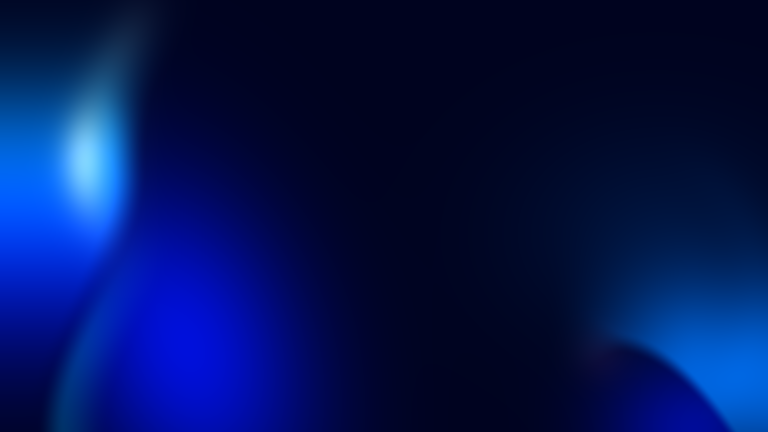
Write a WebGL 2 fragment shader that draws this background.

```glsl
#version 300 es
precision highp float;
// Soft blue light on near-black navy: a bright curved veil on the left, a round
// cobalt glow beside it and an azure fold in the lower right corner.
// Each part is a Gaussian glow, cut where needed by a smooth curved edge.

#define NAVY    vec3(0.0, 0.012, 0.12)
#define COBALT  vec3(0.0, 0.05, 0.74)
#define AZURE   vec3(0.0, 0.37, 0.73)
#define INDIGO  vec3(0.0, 0.035, 0.58)
#define TEAL    vec3(0.0, 0.055, 0.10)
#define CORE    vec3(0.47, 0.30, 0.08)
#define HAZE    vec3(0.07, 0.08, 0.07)
#define FOLD_TIP vec2(1.41, 0.21)

uniform vec2 u_resolution;
out vec4 fragColor;

// Elliptical Gaussian with the given radii
float glow(vec2 offset, vec2 radius) {
    vec2 q = offset / radius;
    return exp(-dot(q, q));
}

// Gaussian along one axis
float band(float offset, float width) {
    float q = offset / width;
    return exp(-q * q);
}

// Horizontal position of the left veil's edge at height y
float veilEdge(float y) {
    return 0.105 + 0.195 * smoothstep(0.0, 0.6, y)
                 + 0.09 * smoothstep(0.75, 1.05, y);
}

// Round cobalt glow, leaning to the upper left
vec3 cobaltGlow(vec2 p) {
    vec2 q = p - vec2(0.43, 0.20);
    q.x += 0.2 * q.y;
    return COBALT * glow(q, vec2(0.27, 0.38));
}

// Azure fold with a crisp lower edge, indigo beneath and a faint dome above
vec3 rightFold(vec2 p) {
    float run = max(p.x - FOLD_TIP.x, 0.0);
    float height = p.y - FOLD_TIP.y + 2.6 * run * run;
    float softness = 0.025 + 0.1 * (1.0 - smoothstep(1.28, 1.45, p.x));
    float above = smoothstep(-softness, softness, height);
    float lit = band(p.y - 0.12, 0.22) * smoothstep(1.26, 1.62, p.x);

    vec3 light = AZURE * lit * above;
    light += INDIGO * 0.8 * glow(p - vec2(1.60, 0.0), vec2(0.20, 0.17)) * (1.0 - above);
    light += TEAL * glow(p - vec2(1.52, 0.46), vec2(0.33, 0.25));

    // Thin brighter rim on the dome's right shoulder
    float rim = length(p - vec2(1.42, 0.32)) - 0.34;
    light += TEAL * 0.3 * band(rim, 0.06) * smoothstep(1.5, 1.75, p.x);
    light += vec3(0.05, 0.022, 0.03) * glow(p - vec2(1.39, 0.18), vec2(0.06));
    return light;
}

// Vertical blend of azure and indigo inside the left veil
vec3 veilColor(float y) {
    return NAVY + AZURE * vec3(1.0, 1.0, 0.62) * band(y - 0.62, 0.22)
                + INDIGO * band(y - 0.42, 0.28);
}

void main() {
    vec2 p = gl_FragCoord.xy / u_resolution.y;
    p.x += 0.5 * (16.0 / 9.0 - u_resolution.x / u_resolution.y);

    vec3 color = NAVY + cobaltGlow(p) + rightFold(p);

    // Left veil, softer towards the top
    float side = p.x - veilEdge(p.y);
    float softness = 0.05 + 0.07 * smoothstep(0.65, 1.0, p.y);
    float inside = 1.0 - smoothstep(-softness, softness * 0.8, side);
    color = mix(color, veilColor(p.y), inside);

    // Ribbon that continues the veil's edge downwards
    float ribbon = smoothstep(-0.02, 0.045, side) * (1.0 - smoothstep(0.03, 0.15, side));
    ribbon *= 1.0 - smoothstep(0.15, 0.5, p.y);
    color += vec3(0.0, 0.18, 0.16) * ribbon;

    // Crescent core with its halo, and the pale haze above it
    vec2 q = p - vec2(0.195, 0.63);
    q.x -= 0.8 * q.y * q.y;
    color += CORE * glow(q, vec2(0.052, 0.12));
    color += vec3(0.04, 0.15, 0.11) * glow(q - vec2(0.03, 0.0), vec2(0.08, 0.18));
    color += HAZE * band(side + 0.06, 0.065) * band(p.y - 0.88, 0.12);

    fragColor = vec4(clamp(color, 0.0, 1.0), 1.0);
}
```
